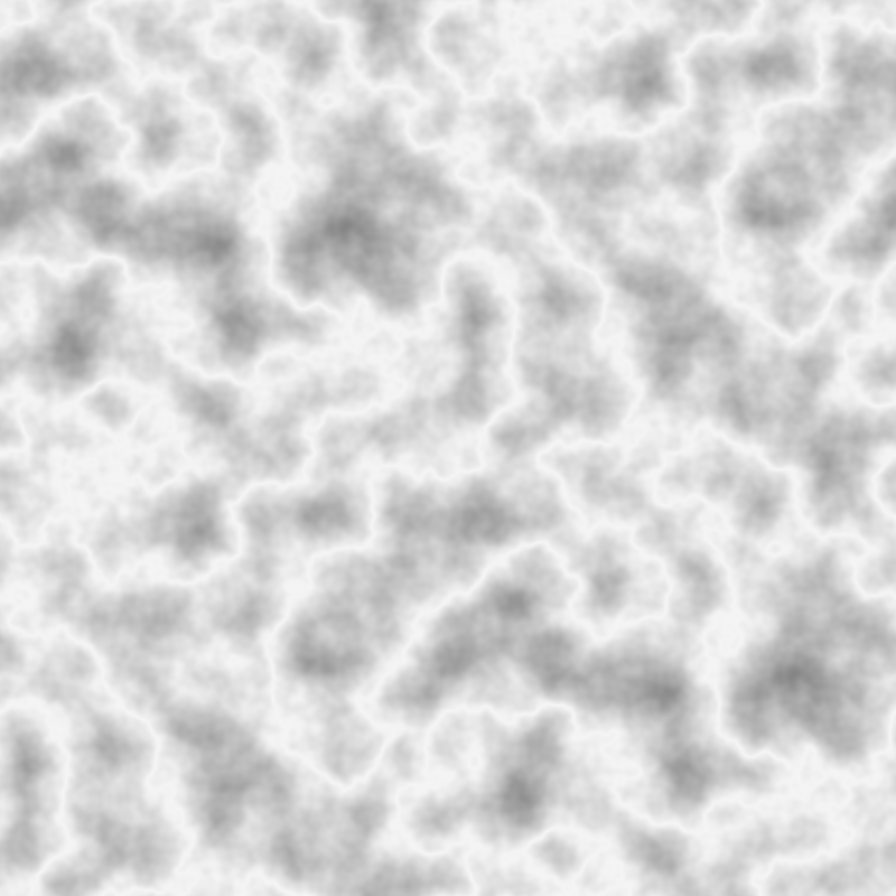
Reproduce this texture procedurally as a WebGL 1 fragment shader.

```glsl
precision highp float;

// Soft grey clouds parted by pale veins: five octaves of gradient noise are
// summed, then folded at zero so each sign change leaves a white line.
// The field repeats along both diagonals, half a canvas each way.

uniform vec2 u_resolution;

vec2 hash2(vec3 p) {
  p = fract(p * vec3(0.1031, 0.1030, 0.0973));
  p += dot(p, p.yzx + 33.33);
  return fract((p.xx + p.yz) * p.zy);
}

// Unit gradient of a lattice node; half-canvas blocks alternate like a checker
vec2 gradient(vec2 node, float halfPeriod, float seed) {
  vec2 block = floor((node + 0.5) / halfPeriod);
  float parity = mod(block.x + block.y, 2.0);
  vec2 wrapped = node - block * halfPeriod;
  return normalize(hash2(vec3(wrapped + 7.0, seed + 31.0 * parity)) - 0.4999);
}

float gradientNoise(vec2 p, float halfPeriod, float seed) {
  vec2 cell = floor(p);
  vec2 f = p - cell;
  vec2 fade = f * f * f * (f * (f * 6.0 - 15.0) + 10.0);
  vec2 right = vec2(1.0, 0.0);
  vec2 up = vec2(0.0, 1.0);
  float a = dot(gradient(cell, halfPeriod, seed), f);
  float b = dot(gradient(cell + right, halfPeriod, seed), f - right);
  float c = dot(gradient(cell + up, halfPeriod, seed), f - up);
  float d = dot(gradient(cell + 1.0, halfPeriod, seed), f - 1.0);
  return mix(mix(a, b, fade.x), mix(c, d, fade.x), fade.y);
}

// Octaves are shifted against each other to hide the lattice
float cloudField(vec2 p) {
  float sum = 0.0;
  float amplitude = 1.0;
  float frequency = 6.0;
  for (int i = 0; i < 5; i++) {
    float octave = float(i);
    vec2 shift = octave * vec2(0.37, 0.61);
    sum += amplitude * gradientNoise(p * frequency + shift, frequency * 0.5, 5.0 + octave * 3.0);
    amplitude *= 0.5;
    frequency *= 2.0;
  }
  return sum;
}

void main() {
  vec2 p = gl_FragCoord.xy / min(u_resolution.x, u_resolution.y);

  // Rounded fold: white at the veins, darker away from them
  float density = 0.61 * cloudField(p);
  float folded = sqrt(density * density + 0.0004);

  gl_FragColor = vec4(vec3(0.976 - folded), 1.0);
}
```
